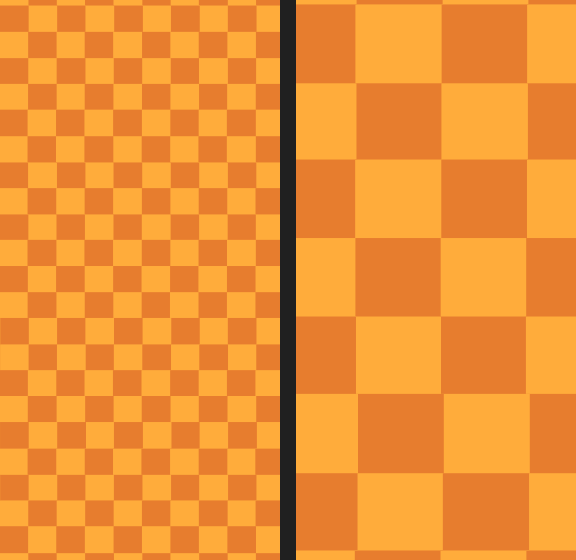
Left: the whole. Right: its middle third, enlarged.
Reproduce this pattern procedurally as a WebGL 1 fragment shader.

```glsl
precision highp float;
// Two-tone orange checkerboard with slightly uneven, hand-laid cell edges.

uniform vec2 u_resolution;

const vec3 DARK_ORANGE  = vec3(0.906, 0.490, 0.180);
const vec3 LIGHT_ORANGE = vec3(1.000, 0.675, 0.231);
const vec2 CELLS = vec2(9.83, 21.505);     // cells across and down the canvas
const vec2 ORIGIN = vec2(-0.012, 0.28);    // first cell corner, in cells
const float ROW_SHIFT = 0.022;             // sideways slip of a whole row, in cells
const vec2 EDGE_JITTER = vec2(0.010, 0.018); // wobble of single edges, in cells

float hash(vec2 p) {
  return fract(sin(dot(p, vec2(127.1, 311.7))) * 43758.5453);
}

float signedHash(vec2 p) {
  return 2.0 * hash(p) - 1.0;
}

// Returns the cell index and the distance to its nearest edge, in cells.
vec2 locateCell(float x, float jitter, float seed) {
  float edgeIndex = floor(x + 0.5);
  float offset = x - edgeIndex - jitter * signedHash(vec2(edgeIndex, seed));
  return vec2(edgeIndex - 1.0 + step(0.0, offset), abs(offset));
}

// Alternates between +1 and -1, easing through 0 over one pixel at the edges.
float softParity(vec2 cell, float pixel) {
  float parity = 1.0 - 2.0 * mod(cell.x, 2.0);
  return parity * min(1.0, 2.0 * cell.y / pixel);
}

void main() {
  vec2 grid = gl_FragCoord.xy / u_resolution * CELLS - ORIGIN;
  vec2 pixel = CELLS / u_resolution;

  // Rows come first, since each one slips sideways on its own.
  vec2 row = locateCell(grid.y, EDGE_JITTER.y, 71.0);
  float slip = ROW_SHIFT * signedHash(vec2(row.x, 19.0));
  vec2 column = locateCell(grid.x - slip, EDGE_JITTER.x, row.x + 37.0);

  // Matching parities are dark, differing ones light.
  float checker = softParity(row, pixel.y) * softParity(column, pixel.x);
  vec3 color = mix(LIGHT_ORANGE, DARK_ORANGE, 0.5 + 0.5 * checker);
  gl_FragColor = vec4(color, 1.0);
}
```
